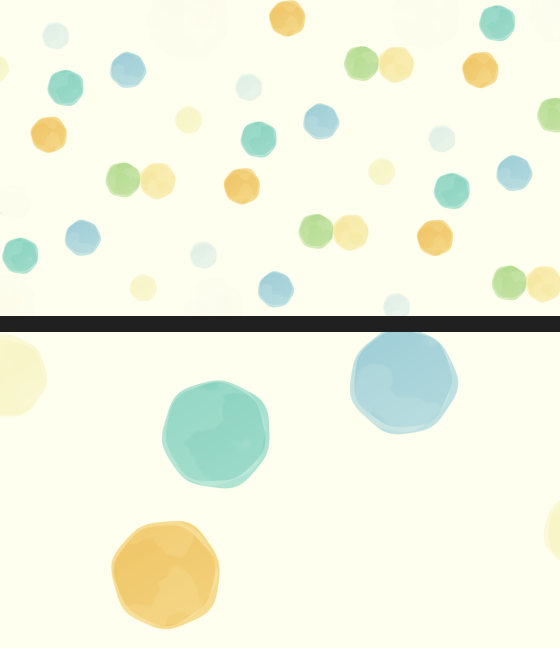
Top, the full canvas; bottom, a detail of the centre.
A Shadertoy shader for this pattern:

```glsl
// Watercolour polka dots on cream paper, repeated on a slanted lattice.

const vec3 PAPER = vec3(1.0, 1.0, 0.94);

float hash(vec2 p) {
    vec3 q = fract(vec3(p.xyx) * 0.1031);
    q += dot(q, q.yzx + 33.33);
    return fract((q.x + q.y) * q.z);
}

float noise(vec2 p) {
    vec2 i = floor(p), f = fract(p);
    f = f * f * (3.0 - 2.0 * f);
    return mix(mix(hash(i), hash(i + vec2(1, 0)), f.x),
               mix(hash(i + vec2(0, 1)), hash(i + vec2(1, 1)), f.x), f.y);
}

// Coverage of a disc with a gently cornered, hand-painted outline
float blob(vec2 d, float radius, float seed) {
    float angle = atan(d.y, d.x);
    float wobble = 0.018 * cos(7.0 * angle + seed * 2.3)
                 + 0.014 * cos(4.0 * angle + seed * 4.1)
                 + 0.010 * cos(3.0 * angle - seed * 1.7);
    float edge = 0.8 / iResolution.y;
    return 1.0 - smoothstep(-edge, edge, length(d) - radius * (1.0 + wobble));
}

// Pigment density from overlapping translucent brush layers
float pigment(vec2 d, float radius, float seed) {
    vec2 u = d / radius;
    vec2 shift = vec2(hash(vec2(seed, 3.0)), hash(vec2(seed, 8.0))) - 0.5;
    float outer = blob(d, radius, seed);
    float inner = blob(d - radius * shift * 0.10, radius * 0.92, seed + 2.6);
    float sliver = outer * (1.0 - blob(d + radius * vec2(0.09, -0.05), radius, seed + 1.1));
    float grain = noise(u * 1.7 + seed * 7.3) + 0.12 * noise(u * 7.0 + seed);
    float patches = inner * smoothstep(0.52, 0.60, grain);
    float wash = 1.0 + 0.12 * dot(u, vec2(-0.5, 0.8));
    return (0.66 * outer + 0.28 * inner + 0.14 * patches + 0.16 * sliver) * wash;
}

void mainImage(out vec4 fragColor, in vec2 fragCoord) {
    vec2 p = fragCoord / iResolution.y;
    mat2 lattice = mat2(0.6111, -0.1632, -0.1435, -0.5312);
    mat2 toCell = inverse(lattice);

    // Dots of one tile: centre and radius, then ink
    vec3 dots[7] = vec3[7](
        vec3(0.208, 0.722, 0.057), vec3(0.155, 0.574, 0.057),
        vec3(0.405, 0.778, 0.056), vec3(0.389, 0.431, 0.055),
        vec3(0.498, 0.428, 0.057), vec3(0.597, 0.620, 0.043),
        vec3(0.176, 0.887, 0.043));
    vec3 inks[7] = vec3[7](
        vec3(0.60, 0.85, 0.78), vec3(0.95, 0.81, 0.47),
        vec3(0.68, 0.84, 0.86), vec3(0.75, 0.88, 0.62),
        vec3(0.97, 0.92, 0.67), vec3(0.975, 0.965, 0.80),
        vec3(0.90, 0.95, 0.91));

    vec3 color = PAPER;
    for (int i = 0; i < 7; i++) {
        vec2 cell = toCell * (p - dots[i].xy);
        vec2 d = lattice * (cell - round(cell));
        color *= pow(inks[i] / PAPER, vec3(pigment(d, dots[i].z, float(i) + 1.0)));
    }

    // Cream washes that hide a few dots and leave a faint stain
    vec3 washes[6] = vec3[6](
        vec3(0.595, 0.938, 0.130), vec3(1.347, 0.954, 0.110),
        vec3(0.046, 0.359, 0.053), vec3(0.676, 0.030, 0.092),
        vec3(0.020, 0.040, 0.095), vec3(1.760, 0.955, 0.088));
    for (int i = 0; i < 6; i++) {
        vec2 d = p - washes[i].xy;
        float stain = 0.004 + 0.006 * noise(d * 28.0 + float(i) * 5.0);
        color = mix(color, PAPER - stain, 0.98 * blob(d, washes[i].z, float(i) + 9.0));
    }
    fragColor = vec4(color, 1.0);
}
```
